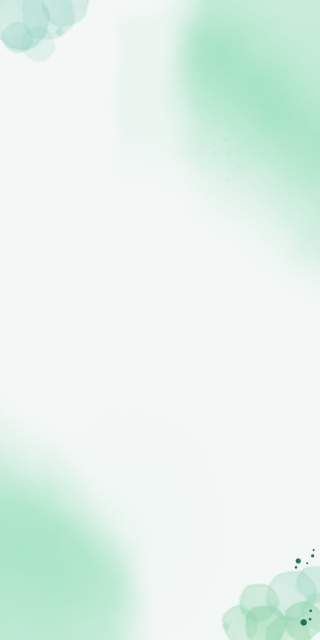
Write a WebGL 2 fragment shader that draws this background.

```glsl
#version 300 es
precision highp float;
// Pale paper with two soft mint watercolour washes, corner blooms and ink dots.

uniform vec2 u_resolution;
out vec4 outColor;

// Colours
const vec3 PAPER = vec3(0.953, 0.970, 0.962);
const vec3 MINT  = vec3(0.760, 0.920, 0.840);
const vec3 TEAL  = vec3(0.560, 0.820, 0.750);
const vec3 LEAF  = vec3(0.580, 0.840, 0.680);
const vec3 INK   = vec3(0.050, 0.420, 0.320);

// Tuning
const float EDGE_WARP   = 0.09;   // wander of the wash borders
const float BLOOM_WARP  = 0.022;  // raggedness of the blooms
const float MOTTLE      = 0.22;   // pigment unevenness
const float SPECK_CELLS = 26.0;   // speckle cells per canvas width

// Blooms: centre, radius, opacity. Canvas is 1 wide and 2 high.
const vec4 TOP_BLOOMS[6] = vec4[6](
  vec4(0.065, 1.935, 0.090, 0.42), vec4(0.200, 1.990, 0.075, 0.34),
  vec4(0.150, 1.960, 0.085, 0.28), vec4(0.055, 1.885, 0.050, 0.32),
  vec4(0.120, 1.865, 0.055, 0.22), vec4(0.190, 1.905, 0.011, 0.40));
const vec4 LOW_BLOOMS[9] = vec4[9](
  vec4(0.910, 0.140, 0.080, 0.35), vec4(0.985, 0.175, 0.060, 0.38),
  vec4(0.810, 0.120, 0.060, 0.45), vec4(0.750, 0.050, 0.058, 0.42),
  vec4(0.900, 0.000, 0.075, 0.45), vec4(1.000, 0.090, 0.060, 0.35),
  vec4(0.830, 0.045, 0.066, 0.60), vec4(0.950, 0.060, 0.060, 0.55),
  vec4(0.700, 0.040, 0.011, 0.40));
// Ink dots: centre, radius
const vec3 DOTS[8] = vec3[8](
  vec3(0.932, 0.247, 0.008), vec3(0.977, 0.263, 0.005), vec3(0.949, 0.055, 0.010),
  vec3(0.969, 0.065, 0.004), vec3(0.925, 0.227, 0.004), vec3(0.960, 0.240, 0.003),
  vec3(0.980, 0.281, 0.003), vec3(0.971, 0.091, 0.004));

float hash(vec2 p) {
  vec3 q = fract(p.xyx * 0.1031);
  q += dot(q, q.yzx + 33.33);
  return fract((q.x + q.y) * q.z);
}

float noise(vec2 p) {
  vec2 i = floor(p), f = fract(p);
  f = f * f * (3.0 - 2.0 * f);
  return mix(mix(hash(i), hash(i + vec2(1, 0)), f.x),
             mix(hash(i + vec2(0, 1)), hash(i + vec2(1, 1)), f.x), f.y);
}

float fbm(vec2 p) {
  float sum = 0.0, amp = 0.5;
  for (int i = 0; i < 5; i++) {
    sum += amp * noise(p);
    p = mat2(1.6, 1.2, -1.2, 1.6) * p + 7.3;
    amp *= 0.5;
  }
  return sum;
}

float segmentDistance(vec2 p, vec2 a, vec2 b) {
  vec2 d = b - a;
  return length(p - a - d * clamp(dot(p - a, d) / dot(d, d), 0.0, 1.0));
}

float glow(float d, float width) { return exp(-d * d / (width * width)); }

// Upper right: a steep left border, a slanting lower fade and a dense streak
float upperWash(vec2 p) {
  float slant = dot(p - vec2(0.50, 1.45), vec2(0.625, 0.78));
  float body = smoothstep(0.50, 0.66, p.x) * smoothstep(-0.03, 0.29, slant);
  float streak = glow(segmentDistance(p, vec2(0.70, 1.82), vec2(1.03, 1.54)), 0.14);
  float veil = smoothstep(0.34, 0.40, p.x) * (1.0 - smoothstep(0.50, 0.66, p.x))
             * smoothstep(1.38, 1.65, p.y) * (1.0 - smoothstep(1.90, 1.99, p.y));
  return body * (0.90 + 0.52 * streak) + 0.17 * veil;
}

// Lower left: a slanting top border and a soft right border
float lowerWash(vec2 p) {
  float slant = dot(vec2(0.0, 0.74) - p, vec2(0.62, 0.78));
  float body = smoothstep(-0.04, 0.23, slant) * (1.0 - smoothstep(0.34, 0.50, p.x));
  float core = glow(length((p - vec2(0.08, 0.31)) * vec2(0.8, 1.0)), 0.22);
  float veil = glow(length((p - vec2(0.42, 0.35)) * vec2(1.0, 0.8)), 0.22);
  return body * (1.0 + 0.42 * core) + 0.06 * veil;
}

// Scattered faint droplets, one per grid cell
float speckles(vec2 p) {
  vec2 cell = floor(p * SPECK_CELLS);
  vec2 centre = 0.3 + 0.4 * vec2(hash(cell), hash(cell + 19.7));
  float radius = 0.26 * hash(cell + 41.3);
  float d = length(fract(p * SPECK_CELLS) - centre);
  return (1.0 - smoothstep(radius * 0.6, radius + 0.04, d)) * step(0.5, hash(cell + 63.1));
}

// Layers one translucent bloom with a darker drying rim
vec3 paintBloom(vec3 base, vec2 p, vec4 bloom, vec3 pigment, float pixel) {
  float d = length(p - bloom.xy) - bloom.z;
  float cover = 1.0 - smoothstep(-pixel - 0.003, pixel + 0.001, d);
  float rim = 0.85 + 0.25 * glow(d, 0.008);
  return mix(base, pigment, cover * bloom.w * rim * (0.7 + 0.6 * fbm(p * 14.0)));
}

void main() {
  vec2 p = gl_FragCoord.xy / u_resolution * vec2(1.0, 2.0);
  float pixel = 2.0 / u_resolution.y;

  // Washes
  vec2 wander = vec2(fbm(p * 5.0), fbm(p * 5.0 + 31.0)) - 0.48;
  vec2 q = p + EDGE_WARP * wander;
  float density = upperWash(q) + lowerWash(q);
  density *= 1.0 + MOTTLE * (fbm(p * 6.0 + 11.0) - 0.48);
  float speckZone = glow(length((p - vec2(0.73, 1.53)) * vec2(1.0, 0.8)), 0.20);
  density += 0.13 * speckles(p) * speckZone;
  density += 0.03 * (noise(p * 90.0) - 0.5) * min(density, 1.0);
  vec3 color = mix(PAPER, MINT, density);

  // Corner blooms
  vec2 ragged = p + BLOOM_WARP * (vec2(fbm(p * 22.0), fbm(p * 22.0 + 53.0)) - 0.48);
  for (int i = 0; i < 6; i++) color = paintBloom(color, ragged, TOP_BLOOMS[i], TEAL, pixel);
  for (int i = 0; i < 9; i++) {
    vec3 pigment = mix(TEAL, LEAF, smoothstep(0.0, 3.0, float(i)));
    color = paintBloom(color, ragged, LOW_BLOOMS[i], pigment, pixel);
  }

  // Ink dots
  for (int i = 0; i < 8; i++) {
    float d = length(p - DOTS[i].xy) - DOTS[i].z;
    color = mix(color, INK, 0.9 * (1.0 - smoothstep(-pixel * 0.7, pixel * 0.7, d)));
  }
  outColor = vec4(color, 1.0);
}
```
